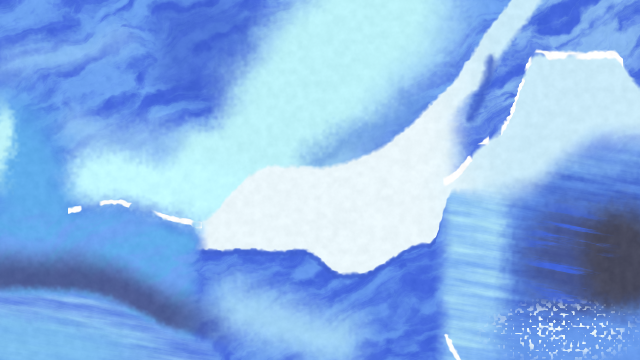
Write a Shadertoy shader that draws this background.

```glsl
// Abstract acrylic painting: pale flowing bands over blue, cyan and navy washes.

float hash(vec2 p) {
    return fract(sin(dot(p, vec2(127.1, 311.7))) * 4375.85);
}

float noise(vec2 p) {
    vec2 i = floor(p), f = fract(p), e = vec2(1, 0);
    f = f * f * (3.0 - 2.0 * f);
    return mix(mix(hash(i), hash(i + e), f.x), mix(hash(i + e.yx), hash(i + e.xx), f.x), f.y);
}

float fbm(vec2 p) {
    float sum = 0.0, amp = 0.5;
    for (int i = 0; i < 5; i++) {
        sum += amp * noise(p);
        p = mat2(1.6, 1.2, -1.2, 1.6) * p + 17.3;
        amp *= 0.5;
    }
    return sum;
}

vec2 turn(vec2 p, float a) {
    return mat2(cos(a), -sin(a), sin(a), cos(a)) * p;
}

float ramp(float a, float b, float x) { return smoothstep(a, b, x); }
float fall(float a, float b, float x) { return 1.0 - smoothstep(a, b, x); }

// Soft ellipse of paint.
float blob(vec2 p, vec2 centre, vec2 radius) {
    return fall(0.45, 1.3, length((p - centre) / radius));
}

// Soft line from a to b.
float stroke(vec2 p, vec2 a, vec2 b, float width, float soft) {
    vec2 d = b - a;
    float h = clamp(dot(p - a, d) / dot(d, d), 0.0, 1.0);
    return fall(width - soft, width + soft, length(p - a - d * h));
}

// Outlines of the pale body and of the wedge that cuts into it.
float bodyTop(float x) {
    float rise = max(x - 0.86, 0.0);
    return 0.38 + 0.155 * ramp(0.54, 0.74, x) + 1.5 * rise * rise;
}

float bodyBase(float x) {
    return 0.305 - 0.065 * ramp(0.83, 0.95, x) + 0.085 * ramp(1.0, 1.18, x)
         + 0.14 * ramp(1.19, 1.26, x) + 0.14 * ramp(1.42, 1.68, x);
}

float wedgeBase(float x) {
    return 0.49 + 0.14 * ramp(1.22, 1.4, x) + 0.22 * ramp(1.38, 1.5, x) - 0.1 * ramp(1.7, 1.8, x);
}

void mainImage(out vec4 fragColor, in vec2 fragCoord) {
    vec2 uv = fragCoord / iResolution.y;
    vec2 wobble = vec2(fbm(uv * 9.0), fbm(uv * 9.0 + 40.0)) - 0.5;
    vec2 fine = vec2(noise(uv * 110.0), noise(uv * 110.0 + 9.0)) - 0.5;
    vec2 p = uv + 0.07 * wobble + 0.015 * fine;   // loose washes
    vec2 q = uv + 0.022 * wobble + 0.006 * fine;  // firmer edges
    float brush = ramp(0.25, 0.7, fbm(turn(uv, 0.45) * vec2(7, 30) + 3.0 * wobble));
    float drag = fbm(turn(uv, 1.4) * vec2(60, 6));

    vec3 royal = vec3(0.27, 0.41, 0.87), azure = vec3(0.43, 0.64, 0.95), sky = vec3(0.6, 0.8, 0.97);
    vec3 cyan = vec3(0.74, 0.95, 0.98), white = vec3(0.92, 0.97, 0.99), teal = vec3(0.38, 0.68, 0.93);
    vec3 navy = vec3(0.29, 0.33, 0.54), slate = vec3(0.28, 0.29, 0.37);

    // Brushed blue of the upper left.
    vec3 col = mix(royal, azure, brush);
    col = mix(col, royal * 0.93, 0.6 * blob(p, vec2(0.58, 0.87), vec2(0.17, 0.2)));
    col = mix(col, sky, 0.6 * stroke(p, vec2(0, 0.81), vec2(0.32, 0.88), 0.04, 0.05));
    col = mix(col, sky, 0.75 * stroke(p, vec2(0.2, 0.64), vec2(0.58, 0.59), 0.04, 0.05));

    // Teal left side with a bright rim, then the pale cyan sweep.
    col = mix(col, teal, stroke(p, vec2(0.02, 0.6), vec2(0.1, 0.4), 0.12, 0.09));
    col = mix(col, cyan, blob(p, vec2(0, 0.6), vec2(0.045, 0.13)));
    col = mix(col, sky, stroke(p, vec2(1.18, 0.95), vec2(0.85, 0.62), 0.13, 0.1));
    col = mix(col, cyan, stroke(p, vec2(1.03, 0.97), vec2(0.83, 0.71), 0.19, 0.09));
    col = mix(col, cyan, stroke(p, vec2(0.85, 0.68), vec2(0.58, 0.51), 0.125, 0.06));
    col = mix(col, cyan * 1.03, stroke(p, vec2(0.27, 0.51), vec2(0.63, 0.46), 0.08, 0.05));
    col = mix(col, azure * 0.93, 0.85 * stroke(p, vec2(0.87, 0.56), vec2(1.15, 0.69), 0.025, 0.05));

    // Lower washes.
    float seam = 0.425 + 0.012 * sin(uv.x * 26.0) - 0.06 * ramp(0.4, 0.56, uv.x);
    col = mix(col, mix(teal, azure, brush), fall(-0.05, 0.005, q.y - seam) * fall(0.53, 0.58, q.x));
    float under = fall(-0.01, 0.01, q.y - bodyBase(q.x)) * ramp(0.5, 0.57, q.x);
    col = mix(col, mix(royal, azure, 0.8 * brush), under);
    col = mix(col, mix(sky, cyan, 0.4), 0.9 * stroke(p, vec2(0.66, 0.14), vec2(0.93, 0.05), 0.07, 0.07));

    // Dark diagonal band and brushed corner.
    float band = q.y - 0.235 + 0.09 * ramp(0.2, 0.5, q.x) + 0.3 * max(q.x - 0.42, 0.0);
    col = mix(col, mix(royal, sky, drag * 1.2), fall(-0.07, -0.035, band) * fall(0.54, 0.64, q.x));
    col = mix(col, mix(teal, cyan, 0.3), 0.8 * blob(p, vec2(0.08, 0.03), vec2(0.36, 0.1)));
    float dark = ramp(-0.055, -0.02, band) * fall(0.0, 0.1, band);
    col = mix(col, navy, 0.88 * dark * fall(0.45, 0.68, q.x));

    // Light column, royal field and dark block on the right.
    col = mix(col, mix(azure, cyan, drag), ramp(1.2, 1.26, q.x) * fall(0.5, 0.62, p.y));
    col = mix(col, mix(royal * 0.9, azure, drag), ramp(1.36, 1.46, p.x) * fall(0.48, 0.6, p.y));
    col = mix(col, navy * 0.93, 0.75 * blob(p, vec2(1.6, 0.28), vec2(0.15, 0.17)));
    col = mix(col, slate, blob(p, vec2(1.73, 0.28), vec2(0.13, 0.17)));
    col = mix(col, royal, ramp(0.5, 0.7, drag) * blob(p, vec2(1.58, 0.28), vec2(0.12, 0.17)));
    col = mix(col, azure, 0.75 * ramp(1.3, 1.45, p.x) * fall(0.05, 0.16, p.y));
    float flecks = ramp(0.62, 0.78, noise(uv * 150.0) * 0.65 + 0.45 * fbm(uv * 18.0));
    col = mix(col, white, flecks * blob(uv, vec2(1.56, 0.08), vec2(0.2, 0.08)));

    // Pale body, softer toward the right, and its blue outline.
    float soft = mix(0.005, 0.06, ramp(1.2, 1.45, q.x)), base = q.y - bodyBase(q.x);
    float body = ramp(-soft, soft, base) * ramp(0.54, 0.59, q.x) * fall(-0.008, 0.008, q.y - bodyTop(q.x));
    col = mix(col, mix(white, vec3(0.79, 0.92, 0.98), ramp(1.15, 1.45, p.x)), body);
    float rim = fall(0.003, 0.013, abs(base + 0.005)) * ramp(0.55, 0.57, q.x) * fall(1.2, 1.23, q.x);
    col = mix(col, royal * 0.95, 0.8 * rim);

    // Blue wedge beside the ribbon.
    float ridge = q.y - wedgeBase(q.x);
    float wedge = ramp(-0.012, 0.012, ridge) * fall(-0.02, 0.02, q.y - bodyTop(q.x - 0.085));
    col = mix(col, mix(royal, sky, brush * 0.8), wedge * ramp(1.23, 1.33, q.x));
    col = mix(col, royal * 0.9, 0.8 * stroke(q, vec2(1.31, 0.67), vec2(1.37, 0.83), 0.012, 0.012));

    // Broken white contour lines and canvas grain.
    float edge = 0.004 + 2.0 / iResolution.y;
    float line = fall(0.004, edge, abs(ridge) * 0.6) * step(1.23, uv.x) * step(uv.x, 1.73);
    line += fall(0.004, edge, abs(q.y - seam)) * step(0.19, uv.x) * step(uv.x, 0.56);
    line *= ramp(0.3, 0.42, noise(uv * 24.0));
    line += stroke(q, vec2(1.24, 0.07), vec2(1.275, 0), 0.006, 0.003);
    col = mix(col, vec3(1), min(line, 1.0)) + 0.06 * (fbm(uv * 60.0) - 0.5);
    fragColor = vec4(clamp(col, 0.0, 1.0), 1);
}
```
